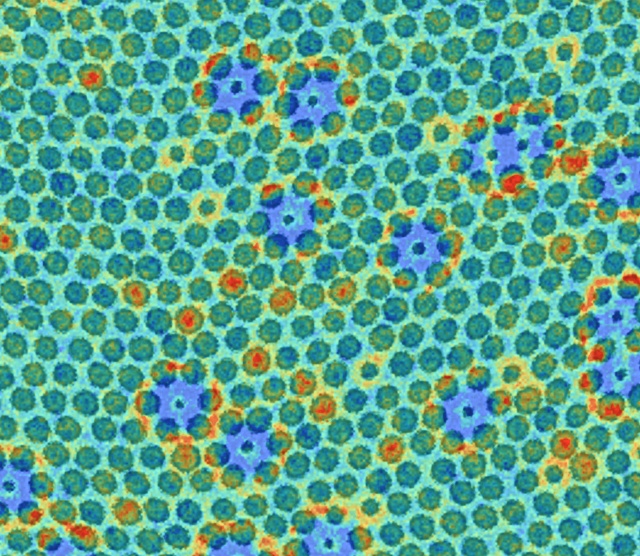
A Shadertoy shader for this pattern:

```glsl
#define ROWS_SCALE 17.5   // cell spacings per canvas height
#define TILT 0.14         // lattice rotation
#define BEND 0.36         // slow lattice distortion
#define JITTER 0.15       // random shift of each cell
#define RADIUS 0.405      // ordinary cell radius
#define COLD_SHARE 0.035  // tiny blue defects
#define RING_SHARE 0.075  // cumulative: small yellow-rimmed cells
#define HOT_SHARE 0.125   // cumulative: large hot cells
#define PATCH 0.95        // medium mottling
#define GRAIN 1.05        // fine colour speckle
#define SPECKLE 0.24      // fine brightness speckle

const float ROW = 0.866;

// Colour ramps from cold to hot, for cells and for the gaps
const vec3 CELL[6] = vec3[6](
    vec3(0.09, 0.27, 0.66), vec3(0.10, 0.51, 0.59), vec3(0.19, 0.59, 0.48),
    vec3(0.49, 0.63, 0.29), vec3(0.72, 0.50, 0.16), vec3(0.83, 0.20, 0.12));
const vec3 GAP[6] = vec3[6](
    vec3(0.40, 0.56, 0.96), vec3(0.38, 0.79, 0.88), vec3(0.49, 0.89, 0.76),
    vec3(0.74, 0.88, 0.50), vec3(0.90, 0.76, 0.36), vec3(0.90, 0.45, 0.25));

float hash(vec2 p) {
    return fract(sin(dot(p, vec2(127.1, 311.7))) * 43758.5);
}

float noise(vec2 p) {
    vec2 i = floor(p), f = fract(p);
    f = f * f * (3.0 - 2.0 * f);
    return mix(mix(hash(i), hash(i + vec2(1, 0)), f.x),
               mix(hash(i + vec2(0, 1)), hash(i + vec2(1, 1)), f.x), f.y);
}

// Gaussian bump of given centre and width
float bump(float x, float centre, float width) {
    float t = (x - centre) / width;
    return exp(-t * t);
}

vec3 ramp(vec3 stops[6], float heat) {
    float x = clamp((heat + 0.95) / 0.55, 0.0, 5.0);
    int i = min(int(x), 4);
    return mix(stops[i], stops[i + 1], x - float(i));
}

void mainImage(out vec4 fragColor, in vec2 fragCoord) {
    // Lattice space, gently bent
    vec2 p = fragCoord / iResolution.y * ROWS_SCALE;
    float c = cos(TILT), s = sin(TILT);
    vec2 q = mat2(c, -s, s, c) * p;
    q += BEND * vec2(sin(q.y * 0.31 + 0.6), -sin(q.x * 0.28 + 1.9));
    q += 0.4 * BEND * sin(q.yx * 0.55 + vec2(2.0, 4.5));

    float patches = noise(p * 3.7 + 31.0);
    float grain = noise(p * 11.0 + 7.0);
    float speckle = noise(p * 13.0 + 91.0);

    // Nearest cell and the heat spread by defects around it
    vec2 base;
    base.y = round(q.y / ROW);
    base.x = round(q.x - 0.5 * base.y);
    float edge = 9.0, centreDist = 9.0, tone = 0.0, heat = 0.0;
    for (int j = -2; j <= 2; j++)
    for (int i = -2; i <= 2; i++) {
        vec2 id = base + vec2(i, j);
        vec2 centre = vec2(id.x + 0.5 * id.y, id.y * ROW);
        centre += JITTER * (vec2(hash(id + 3.3), hash(id + 8.1)) - 0.5);
        float d = length(q - centre);
        float kind = hash(id + 17.7);
        float size = hash(id + 5.9) - 0.5;
        float radius = RADIUS + 0.05 * size;
        float cellTone = 0.35 * (hash(id + 41.3) - 0.5);

        if (kind < COLD_SHARE) {
            radius = 0.17 + 0.06 * size;
            cellTone = -0.55;
            heat -= 1.15 * bump(d, 0.56, 0.32);
            heat += 1.5 * patches * bump(d, 1.2, 0.24);
        } else if (kind < RING_SHARE) {
            radius = 0.29 + 0.05 * size;
            heat += 0.75 * bump(d, 0.40, 0.17);
        } else if (kind < HOT_SHARE) {
            radius = 0.46 + 0.04 * size;
            heat += (1.65 + 0.7 * size) * bump(d, 0.0, 0.36);
            heat += 0.25 * bump(d, 0.55, 0.2);
        }
        if (d - radius < edge) {
            edge = d - radius;
            centreDist = d;
            tone = cellTone;
        }
    }

    // Cell mask with a soft, slightly ragged rim
    edge += 0.07 * (speckle - 0.5);
    float cell = 1.0 - smoothstep(-0.055, 0.055, edge);
    heat += PATCH * (patches - 0.5) + GRAIN * (grain - 0.5) + tone * cell;

    // Dark rim and core inside, bright halo outside
    float inside = 1.06 - 0.22 * bump(edge, -0.09, 0.06)
                 - 0.12 * bump(centreDist, 0.0, 0.11);
    float outside = 0.97 + 0.06 * bump(edge, 0.09, 0.05);
    vec3 colour = mix(ramp(GAP, heat) * outside, ramp(CELL, heat) * inside, cell);
    colour *= 1.0 + SPECKLE * mix(0.7, 1.3, cell) * (speckle - 0.5);
    fragColor = vec4(clamp(colour, 0.0, 1.0), 1.0);
}
```
